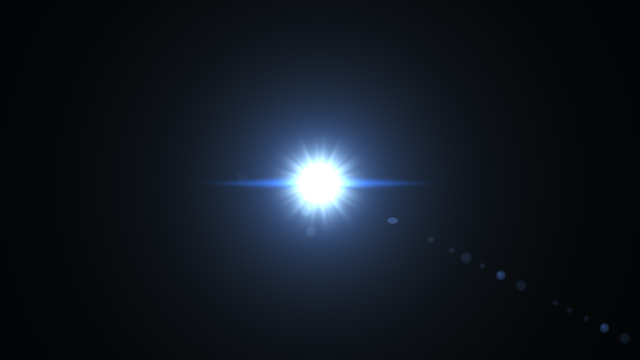
Give the GLSL for this background, as a WebGL 2 fragment shader.

```glsl
#version 300 es
precision highp float;
// A blue-white star flare with a thin streak and a diagonal trail of lens ghosts.
uniform vec2 u_resolution;
out vec4 fragColor;

// Soft-edged disc: 1 inside, fading to 0 across the given feather.
float softDisc(vec2 p, vec2 center, float radius, float feather) {
    return 1.0 - smoothstep(radius - feather, radius + feather, length(p - center));
}

// Layered sines around the circle; whole frequencies keep the seam invisible.
float rayPattern(float angle) {
    return 0.45 * sin(angle * 13.0 + 0.6)
         + 0.35 * sin(angle * 22.0 + 2.1)
         + 0.20 * sin(angle * 37.0 + 4.0);
}

// Wide ambient haze, blue halo and white core with short rays.
vec3 starGlow(vec2 p) {
    float r = length(p);
    float rays = rayPattern(atan(p.y, p.x + 1e-5));
    float rayMask = smoothstep(0.035, 0.07, r) * (1.0 - smoothstep(0.08, 0.17, r));
    float coreRadius = 0.07 * (1.0 + 0.07 * rays * rayMask);

    vec3 haze = vec3(0.008, 0.016, 0.020) + vec3(0.065, 0.080, 0.100) * exp(-3.2 * r * r);
    vec3 halo = vec3(0.45, 0.68, 1.15) * exp(-r / 0.125) * (1.0 + 0.07 * rays * rayMask);
    vec3 core = vec3(1.15, 1.30, 1.00) * exp(-r * r / (coreRadius * coreRadius));
    return haze + halo + core;
}

// Horizontal streak that narrows and dims towards its tips.
vec3 streak(vec2 p) {
    float reach = 1.0 - smoothstep(0.06, 0.36, abs(p.x));
    float thickness = 0.005 + 0.007 * reach;
    float line = exp(-p.y * p.y / (thickness * thickness));
    return vec3(0.04, 0.19, 0.50) * line * reach;
}

// Two repeated groups of ghosts strung along one diagonal.
vec3 ghostTrail(vec2 p) {
    vec3 sum = vec3(0.0);
    for (int i = 0; i < 10; i++) {
        float m = float(i % 5);
        float group = float(i / 5);
        float x = 0.368 + 0.037 * m + 0.0028 * m * m + 0.288 * group;
        bool blue = i % 5 == 3;
        bool large = i % 5 == 4 || i == 1;
        float radius = blue ? 0.012 : large ? 0.014 : 0.007;
        vec3 tint = blue ? vec3(0.12, 0.19, 0.34) : vec3(0.055, 0.080, 0.125);
        vec2 center = vec2(x, -0.507 * x);
        float disc = softDisc(p, center, radius, 0.005);
        float glint = softDisc(p, center + vec2(-0.003, 0.003), 0.002, 0.006);
        sum += tint * (0.8 * disc + (blue ? 0.6 * glint : 0.0));
    }
    return sum;
}

// Isolated faint reflections close to the star.
vec3 nearGhosts(vec2 p) {
    vec2 flatP = p * vec2(1.0, 1.6);
    float flake = softDisc(flatP, vec2(0.204, -0.166), 0.014, 0.004);
    float dot1 = softDisc(p, vec2(0.310, -0.157), 0.008, 0.005);
    float below = softDisc(p, vec2(-0.037, -0.074), 0.017, 0.004)
                + 0.8 * softDisc(p, vec2(-0.023, -0.134), 0.014, 0.005);
    float left = softDisc(p, vec2(-0.215, 0.016), 0.014, 0.006);
    return vec3(0.09, 0.14, 0.22) * flake
         + vec3(0.05, 0.07, 0.10) * dot1
         + vec3(0.06, 0.08, 0.08) * below
         + vec3(0.015, 0.020, 0.035) * left;
}

void main() {
    // Height-based units, measured from the star.
    vec2 p = (gl_FragCoord.xy - 0.5 * u_resolution) / u_resolution.y;
    p -= vec2(-0.002, -0.009);

    vec3 color = starGlow(p) + streak(p) + ghostTrail(p) + nearGhosts(p);
    fragColor = vec4(clamp(color, 0.0, 1.0), 1.0);
}
```
